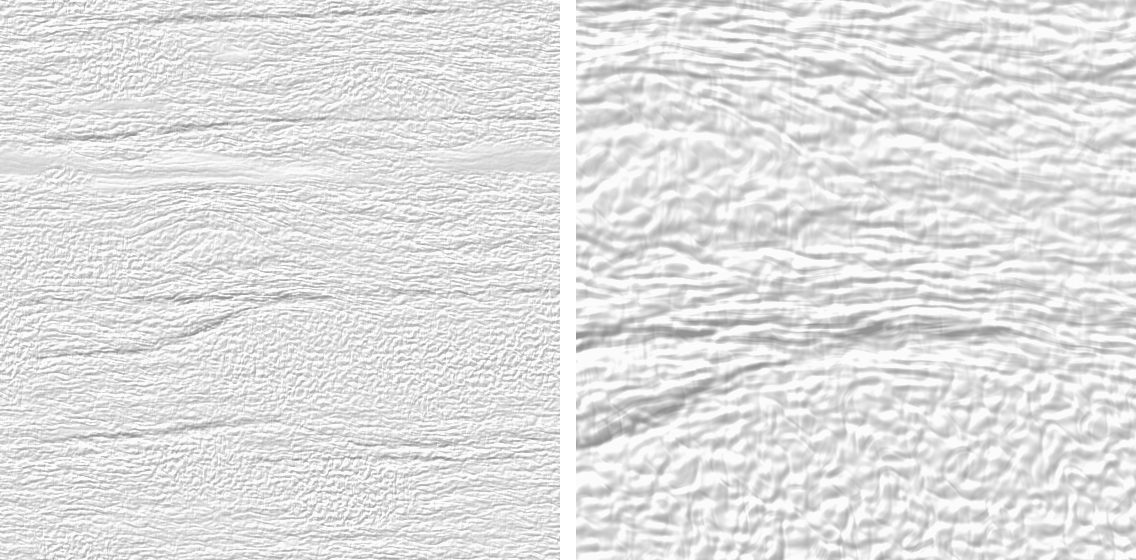
Left, the full canvas; right, a detail of the centre.
Give the GLSL for this texture map, as a WebGL 2 fragment shader.

```glsl
#version 300 es
precision highp float;

#define RELIEF 3.7
#define CONTRAST 0.105
#define BASE_TONE 0.882
#define DARKEST 0.58
#define LIGHTEST 0.985
#define LIGHT_STEP vec2(-0.0009, 0.0016)
#define CRACK_DEPTH 0.18
#define GROOVE_WIDTH 0.18

uniform vec2 u_resolution;
out vec4 fragColor;

// Rough and smooth patches: centre xy, radius zw
const vec4 ROUGH[9] = vec4[9](
    vec4(0.25, 0.89, 0.11, 0.06), vec4(0.68, 0.845, 0.10, 0.04),
    vec4(0.14, 0.54, 0.14, 0.06), vec4(0.66, 0.35, 0.34, 0.10),
    vec4(0.62, 0.12, 0.13, 0.07), vec4(0.36, 0.16, 0.10, 0.06),
    vec4(0.12, 0.68, 0.06, 0.02), vec4(0.00, 0.38, 0.06, 0.09),
    vec4(0.13, 0.02, 0.09, 0.04));
const vec4 SMOOTH[5] = vec4[5](
    vec4(0.20, 0.81, 0.13, 0.013), vec4(0.40, 0.69, 0.30, 0.036),
    vec4(0.42, 0.90, 0.05, 0.018), vec4(0.95, 0.71, 0.20, 0.034),
    vec4(0.12, 0.22, 0.10, 0.012));

// Places where the grain bends upward
const vec4 SWELLS[3] = vec4[3](
    vec4(0.51, 0.43, 0.17, 0.06), vec4(0.38, 0.61, 0.15, 0.06),
    vec4(0.68, 0.85, 0.12, 0.05));

// Long cracks: start xy, end zw
const vec4 CRACKS[10] = vec4[10](
    vec4(0.04, 0.962, 0.97, 0.982), vec4(0.06, 0.750, 0.55, 0.787),
    vec4(0.46, 0.787, 1.00, 0.789), vec4(-0.06, 0.463, 1.06, 0.479),
    vec4(0.03, 0.212, 0.54, 0.249), vec4(0.48, 0.249, 0.68, 0.201),
    vec4(0.63, 0.202, 0.98, 0.213), vec4(0.42, 0.180, 1.00, 0.183),
    vec4(0.24, 0.382, 0.54, 0.469), vec4(0.04, 0.361, 0.28, 0.375));

vec2 gradient(vec2 cell, vec2 freq) {
    vec2 c = mod(cell, freq) + freq * 1.7;
    float angle = 6.28318 * fract(sin(dot(c, vec2(127.1, 311.7))) * 43758.5);
    return vec2(cos(angle), sin(angle));
}

// Gradient noise that wraps on the unit square
float noise(vec2 uv, vec2 freq) {
    vec2 p = uv * freq, i = floor(p), f = p - i;
    vec2 s = f * f * f * (f * (f * 6.0 - 15.0) + 10.0);
    vec2 x = vec2(1.0, 0.0);
    float a = dot(gradient(i, freq), f);
    float b = dot(gradient(i + x.xy, freq), f - x.xy);
    float c = dot(gradient(i + x.yx, freq), f - x.yx);
    float d = dot(gradient(i + x.xx, freq), f - x.xx);
    return mix(mix(a, b, s.x), mix(c, d, s.x), s.y);
}

// Flat ground cut by narrow valleys
float grooves(vec2 uv, vec2 freq) {
    return 0.3 * smoothstep(0.0, GROOVE_WIDTH, abs(noise(uv, freq)));
}

vec2 wrapDelta(vec2 d) { return fract(d + 0.5) - 0.5; }

float blob(vec2 uv, vec4 patchShape) {
    vec2 d = wrapDelta(uv - patchShape.xy) / patchShape.zw;
    return exp(-dot(d, d));
}

// Wood surface: long fibres, crumbly patches, soft worn bands
float height(vec2 uv, float rough, float worn) {
    vec2 q = uv;
    for (int i = 0; i < 3; i++) q.y -= 0.045 * blob(uv, SWELLS[i]);
    q.y += 0.014 * noise(uv, vec2(5.0, 6.0)) + 0.005 * noise(uv, vec2(24.0, 20.0));
    q.y += 0.0022 * noise(uv, vec2(70.0, 60.0));

    float fibre = 0.8 * noise(q, vec2(7.0, 46.0))
                + 1.1 * grooves(q, vec2(12.0, 64.0))
                + 0.7 * grooves(q, vec2(24.0, 104.0))
                + 0.4 * noise(q, vec2(48.0, 170.0));
    vec2 r = uv + 0.005 * vec2(noise(uv, vec2(41.0)), noise(uv, vec2(47.0)));
    float crumbs = 0.85 * grooves(r, vec2(72.0, 76.0))
                 + 0.8 * noise(r, vec2(112.0, 134.0))
                 + 0.5 * grooves(r, vec2(104.0, 52.0));
    float bands = 2.4 * noise(q, vec2(3.0, 24.0)) + 0.6 * grooves(q, vec2(5.0, 42.0));

    float detail = mix(1.0, 0.35, rough) * fibre + mix(0.5, 1.05, rough) * crumbs;
    return mix(detail, bands + 0.22 * detail, worn);
}

// Dark slit with a pale lower lip
float crackTone(vec2 uv) {
    float wobble = 0.007 * noise(uv, vec2(9.0, 4.0)) + 0.004 * noise(uv, vec2(40.0, 12.0));
    float wear = 0.8 + 0.9 * noise(uv, vec2(26.0, 15.0));
    float tone = 0.0;
    for (int i = 0; i < 10; i++) {
        vec4 c = CRACKS[i];
        float along = (uv.x - c.x) / (c.z - c.x);
        float ends = smoothstep(0.0, 0.12, along) * smoothstep(1.0, 0.88, along);
        float centre = mix(c.y, c.w, smoothstep(0.0, 1.0, along));
        float swell = noise(uv + vec2(0.0, c.y), vec2(5.0, 3.0));
        float width = mix(0.0022, 0.0065, smoothstep(-0.25, 0.45, swell));
        float d = wrapDelta(vec2(uv.y - centre + wobble)).x / width;
        float lip = d + 2.2;
        tone += ends * wear * (0.09 * exp(-lip * lip) - CRACK_DEPTH * exp(-d * d));
    }
    return tone;
}

void main() {
    vec2 uv = gl_FragCoord.xy / u_resolution;

    // Patch masks with ragged borders
    vec2 ragged = uv + 0.03 * vec2(noise(uv, vec2(8.0, 13.0)), noise(uv, vec2(7.0, 15.0)));
    float rough = 0.0, worn = 0.0;
    for (int i = 0; i < 9; i++) rough += blob(ragged, ROUGH[i]);
    for (int i = 0; i < 5; i++) worn += blob(ragged, SMOOTH[i]);
    rough = smoothstep(0.2, 0.75, rough + 0.3 * noise(uv, vec2(9.0, 21.0)));
    worn = smoothstep(0.3, 0.9, worn + 0.7 * noise(uv, vec2(4.0, 31.0))) * (1.0 - 0.7 * rough);

    // Slope lit from above, with softened shadows
    float slope = height(uv - LIGHT_STEP, rough, worn) - height(uv + LIGHT_STEP, rough, worn);
    float light = RELIEF * slope * (1.05 + 0.5 * noise(uv, vec2(4.0, 9.0)));
    light /= 1.0 + 0.15 * max(-light, 0.0);
    float tone = BASE_TONE + CONTRAST * light + 0.015 * worn + crackTone(uv);
    fragColor = vec4(vec3(clamp(tone, DARKEST, LIGHTEST)), 1.0);
}
```
